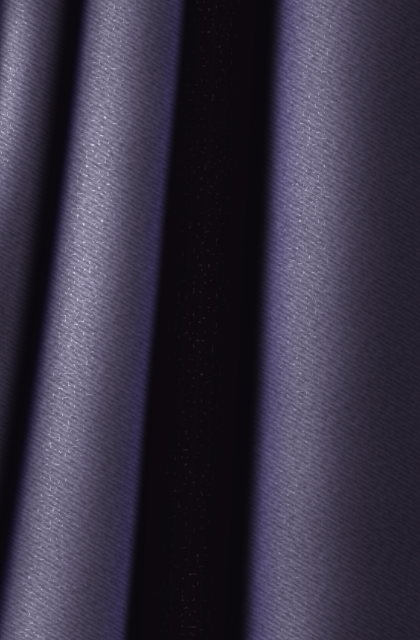
Write a WebGL 2 fragment shader that draws this texture.

```glsl
#version 300 es
precision highp float;
// Violet satin drapery: three lit folds parted by a thin crease and a wide
// dark valley. Each fold is a shading profile across slanted edge curves;
// a diagonal twill and gradient noise add the threads and glitter.
uniform vec2 u_resolution;
out vec4 fragColor;

const vec3 SHADOW = vec3(0.045, 0.032, 0.052);
const vec3 SHEEN = vec3(0.70, 0.69, 0.77);
const vec3 VIOLET_SHIFT = vec3(0.0, -0.06, 0.12);
const vec3 DEEP_BLUE = vec3(0.0, -0.01, 0.09);
const vec3 WARM_FLECK = vec3(0.16, 0.11, 0.10);

vec2 hashGradient(vec2 cell) {
  vec3 h = fract(cell.xyx * vec3(0.1031, 0.1030, 0.0973));
  h += dot(h, h.yzx + 33.33);
  float angle = 6.2832 * fract((h.x + h.y) * h.z);
  return vec2(cos(angle), sin(angle));
}

// Gradient noise, roughly -0.7 to 0.7
float gradientNoise(vec2 p) {
  vec2 i = floor(p), f = fract(p);
  vec2 w = f * f * f * (f * (f * 6.0 - 15.0) + 10.0);
  vec2 e = vec2(0.0, 1.0);
  float a = dot(hashGradient(i), f);
  float b = dot(hashGradient(i + e.yx), f - e.yx);
  float c = dot(hashGradient(i + e.xy), f - e.xy);
  float d = dot(hashGradient(i + e.yy), f - e.yy);
  return mix(mix(a, b, w.x), mix(c, d, w.x), w.y);
}

// Bell with separate widths on its left and right sides
float lobe(float x, float center, float leftWidth, float rightWidth) {
  float d = (x - center) / (x < center ? leftWidth : rightWidth);
  return exp(-d * d);
}

// Diagonal threads, faded out where they are finer than the pixel grid
float twill(vec2 p, float threads) {
  float phase = dot(p, vec2(0.5, 0.866)) * threads;
  float fade = 1.0 - smoothstep(0.35, 0.7, fwidth(phase));
  return fade * sin(6.2832 * phase + 1.2 * gradientNoise(p * 60.0));
}

// Broken threads and grain at several scales
float clothGrain(vec2 p) {
  mat2 alongThread = mat2(0.866, 0.5, -0.5, 0.866);
  float sum = 0.0, scale = 85.0, weight = 0.5;
  for (int i = 0; i < 3; i++) {
    sum += weight * gradientNoise(alongThread * p * vec2(scale, scale * 1.5));
    scale *= 1.83;
    weight *= 0.9;
  }
  return sum;
}

vec3 clothColor(float light) {
  return mix(SHADOW, SHEEN, light) + VIOLET_SHIFT * light * (1.0 - light);
}

void main() {
  vec2 uv = gl_FragCoord.xy / u_resolution;
  vec2 cloth = gl_FragCoord.xy / u_resolution.y;
  float down = 1.0 - uv.y;
  float wave = 0.004 * gradientNoise(vec2(3.0, down * 4.0));

  // Edge curves, from the crease to the far side of the valley
  float crease = 0.185 - 0.17 * down - 0.05 * down * down;
  float valleyLeft = 0.442 - 0.14 * down + wave;
  float valleyRight = 0.664 - 0.077 * down - wave;

  // Left fold: sheen high up, falling into the crease
  float fromCrease = crease - uv.x;
  float leftLight = 0.22 * smoothstep(0.012, 0.07, fromCrease);
  leftLight += 0.52 * lobe(fromCrease, 0.14, 0.05, 0.032) * lobe(down, 0.15, 0.25, 0.2);
  float outerRim = 1.0 - smoothstep(-0.01, 0.02, uv.x + 0.1 * down);
  leftLight *= 1.0 - 0.7 * outerRim;

  // Middle fold: broad sheen, brightest above its center
  float across = (uv.x - crease) / (valleyLeft - crease);
  float midSheen = 0.39 + 0.15 * lobe(down, 0.4, 0.3, 0.25);
  float midLight = 0.23 + midSheen * lobe(across, 0.31, 0.19, 0.32);
  midLight *= smoothstep(0.015, 0.15, across);
  midLight *= 1.0 - smoothstep(-0.022, 0.008, uv.x - valleyLeft);

  // Right fold: narrow sheen trailing into half shade
  float fromValley = uv.x - valleyRight;
  float rightSheen = 0.36 + 0.12 * lobe(down, 0.28, 0.4, 0.35);
  float rightLight = 0.15 + rightSheen * lobe(fromValley, 0.082, 0.085, 0.105);
  rightLight += 0.05 * lobe(fromValley, 0.2, 0.1, 0.1);
  rightLight *= smoothstep(-0.022, 0.028, fromValley);

  float light = uv.x < crease ? leftLight : midLight + rightLight;

  // Threads, grain and glitter scale with the light that reaches them
  float grain = clothGrain(cloth);
  float patches = gradientNoise(cloth * vec2(14.0, 9.0));
  float glitter = smoothstep(0.2, 0.6, gradientNoise(cloth * 210.0 + 7.0));
  float lit = light * (1.0 + 0.10 * twill(cloth, 150.0) + 0.34 * grain + 0.08 * patches);
  lit += 0.38 * glitter * smoothstep(0.35, 0.75, light);
  vec3 color = clothColor(clamp(lit, 0.0, 1.15));

  // Bluer tint where the cloth turns away
  float turning = lobe(fromValley, 0.02, 0.02, 0.04) + lobe(across, 0.94, 0.12, 0.04);
  turning += 0.7 * lobe(across, 0.07, 0.04, 0.08) + 1.3 * outerRim * (1.0 - down);
  color += DEEP_BLUE * turning * 0.55;

  // Faint warm flecks on the valley floor
  float floorBand = lobe(uv.x, 0.515 - 0.075 * down, 0.05, 0.045);
  float fleck = smoothstep(0.22, 0.6, gradientNoise(cloth * 170.0 + 31.0));
  color += WARM_FLECK * floorBand * (0.05 + fleck * (0.55 + 0.6 * patches));

  fragColor = vec4(clamp(color, 0.0, 1.0), 1.0);
}
```
